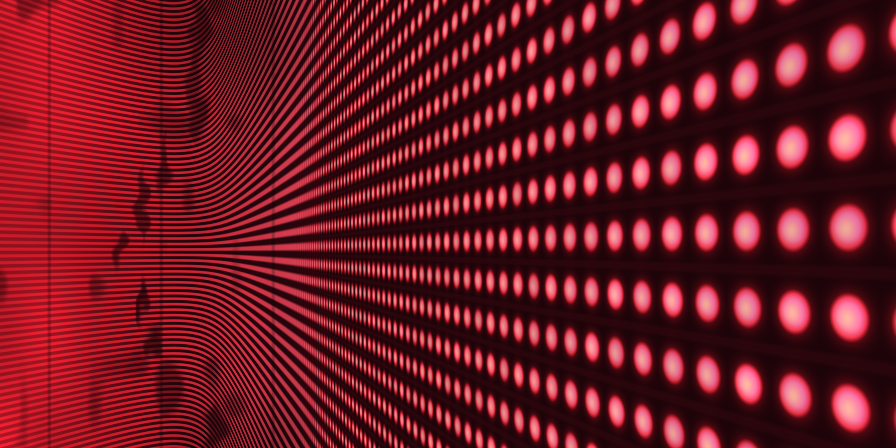
Write a WebGL 1 fragment shader that draws this pattern.

```glsl
precision highp float;
// A wall of red lamps seen at a steep angle, receding to the left.
// Perspective row and column coordinates give one lamp per cell; far lamps
// merge into fanned stripes, crossed by faint panel seams and dark smudges.

uniform vec2 u_resolution;

const float HORIZON = 0.44;      // height where the rows converge
const float VANISH_X = 0.417;    // where the columns crowd together
const float COLUMN_SCALE = 0.0616;
const float ROW_OFFSET = 0.26;
const vec2 LAMP_RADIUS = vec2(0.31, 0.25);  // in cells

const vec3 DARK = vec3(0.11, 0.015, 0.033);
const vec3 MAROON = vec3(0.43, 0.04, 0.07);
const vec3 RED = vec3(0.93, 0.12, 0.19);
const vec3 ROSE = vec3(0.88, 0.35, 0.43);
const vec3 PINK = vec3(0.97, 0.40, 0.67);
const vec3 PEACH = vec3(1.0, 0.70, 0.62);

float hash(vec2 p) {
  vec3 q = fract(vec3(p.xyx) * 0.1031);
  q += dot(q, q.yzx + 33.33);
  return fract((q.x + q.y) * q.z);
}

float noise(vec2 p) {
  vec2 i = floor(p);
  vec2 f = fract(p);
  f = f * f * (3.0 - 2.0 * f);
  float low = mix(hash(i), hash(i + vec2(1.0, 0.0)), f.x);
  float high = mix(hash(i + vec2(0.0, 1.0)), hash(i + vec2(1.0, 1.0)), f.x);
  return mix(low, high, f.y);
}

// Row height: grows linearly to the right, levels off on the far left.
float rowPitch(float x) {
  float a = x - 0.49;
  return 0.010 + 0.063 * a + 0.073 * sqrt(a * a + 0.0036);
}

// One lamp: q is the offset from its centre in radii.
vec3 lampColor(vec2 q, float nearness) {
  vec3 body = mix(ROSE, PINK, nearness);
  body = mix(body, RED, 0.45 * smoothstep(0.2, 1.0, -q.y - 0.4 * q.x));
  vec3 col = mix(body, RED, smoothstep(0.5, 1.1, length(q)));
  float core = exp(-3.2 * dot(q + vec2(0.1, 0.05), q + vec2(0.1, 0.05)));
  return mix(col, PEACH, core * mix(0.6, 1.0, nearness));
}

vec3 lampField(vec2 grid, vec2 pitch, float x, float px) {
  vec2 id = floor(grid + 0.5);
  vec2 q = (grid - id) / LAMP_RADIUS;
  q.x = -q.x;
  float r = length(q);
  float nearness = smoothstep(0.95, 1.75, x);
  float soft = 0.12 + 0.6 * px / min(pitch.x * LAMP_RADIUS.x, pitch.y * LAMP_RADIUS.y);
  float lamp = 1.0 - smoothstep(1.0 - soft, 1.0 + soft, r);
  // Halo and the thin ridge between rows.
  float halo = exp(-1.3 * max(r * r - 1.0, 0.0));
  float ridge = smoothstep(0.40, 0.47, abs(grid.y - id.y));
  vec3 back = DARK + vec3(0.05, 0.008, 0.012) * ridge + MAROON * 0.65 * halo;
  float level = 0.92 + 0.12 * hash(id + 40.0);
  return mix(back, lampColor(q, nearness) * level, lamp);
}

vec3 stripeField(float row, float pitch, float x, float px) {
  float wave = 0.5 + 0.5 * cos(6.28318 * row);
  float stripe = smoothstep(0.2, 0.9, wave);
  stripe = mix(0.5, stripe, smoothstep(1.5 * px, 2.5 * px, pitch));
  vec3 gap = mix(RED * 0.72, DARK * 1.5, smoothstep(0.05, 0.45, x));
  vec3 line = mix(RED * 1.05, mix(RED, ROSE, 0.6), smoothstep(0.25, 0.7, x));
  return mix(gap, line, stripe);
}

// Tall dark marks strung along a bend that opens to the right.
float smudges(vec2 p) {
  float dark = 0.0;
  vec2 warp = vec2(noise(p * vec2(45.0, 28.0)), noise(p * 24.0 + 9.0)) - 0.5;
  for (int i = 0; i < 10; i++) {
    float k = float(i);
    float y = (k + 0.4) / 10.0;
    float x = 0.27 + 0.46 * abs(y - HORIZON);
    x += 0.12 * (hash(vec2(k, 3.0)) - 0.5) * smoothstep(0.08, 0.25, abs(y - HORIZON));
    vec2 size = vec2(0.010 + 0.022 * hash(vec2(k, 7.0)), 0.05 + 0.05 * hash(vec2(k, 5.0)));
    size.x = mix(0.011, size.x, smoothstep(0.08, 0.25, abs(y - HORIZON)));
    float d = length((p + warp * vec2(0.03, 0.05) - vec2(x, y)) / size);
    dark = max(dark, (1.0 - smoothstep(0.4, 1.2, d)) * (0.5 + 0.5 * hash(vec2(k, 11.0))));
  }
  float spots = smoothstep(0.74, 0.95, noise(p * vec2(19.0, 11.0) + 4.0));
  return max(dark, 0.45 * spots) * (1.0 - smoothstep(0.5, 0.62, p.x));
}

void main() {
  vec2 p = gl_FragCoord.xy / u_resolution * vec2(2.0, 1.0);
  float px = max(1.0 / u_resolution.y, 2.0 / u_resolution.x);

  // Perspective grid, with columns leaning slightly.
  float depthX = max(p.x + 0.007 * p.x * (p.y - 0.49) - VANISH_X, 0.05);
  vec2 pitch = vec2(COLUMN_SCALE * depthX * depthX, rowPitch(p.x));
  vec2 grid = vec2(1.0 / (COLUMN_SCALE * depthX), (p.y - HORIZON) / pitch.y - ROW_OFFSET);

  // Lamps take over where the columns are wide enough to resolve.
  float resolved = smoothstep(max(1.3 * px, 0.003), max(2.4 * px, 0.007), pitch.x);
  vec3 col = stripeField(grid.y, pitch.y, p.x, px);
  col = mix(col, lampField(grid, pitch, p.x, px), resolved);

  // Panel seams, uneven light and wear on the far part.
  float far = 1.0 - smoothstep(0.6, 0.75, p.x);
  float seam = abs(fract((p.x - 0.61) / 0.25 + 0.5) - 0.5) * 0.25;
  col *= 1.0 - 0.22 * far * (1.0 - smoothstep(0.002, 0.002 + 1.5 * px, seam));
  col *= 1.0 - 0.2 * far * noise(p * vec2(9.0, 4.0));
  float shade = smoothstep(0.25, 0.5, abs(p.y - HORIZON)) * smoothstep(0.2, 0.5, p.x);
  col *= 1.0 - 0.28 * far * shade;
  col = mix(col, DARK, 0.9 * smudges(p));
  gl_FragColor = vec4(clamp(col, 0.0, 1.0), 1.0);
}
```
